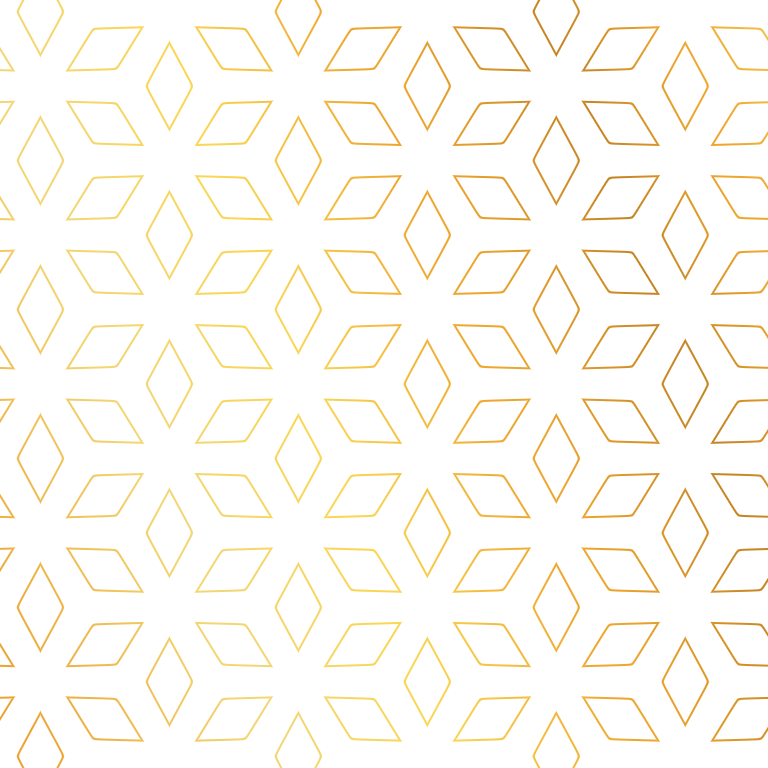
This pattern is drawn by a three.js fragment shader. Its source:

```glsl
// Six-petalled stars of thin golden rhombi on white, on a triangular lattice.
// Each point is folded into one sixth of its nearest star, where a single
// rhombus outline is drawn; a slanted metallic gradient colours the lines.

varying vec2 vUv;

const float SPACING = 0.1939;                  // distance between star centres
const vec2 STAR_ORIGIN = vec2(0.5564, 0.4031); // centre of one star
const vec2 PETAL_SIZE = vec2(0.1575, 0.2905);  // half width and length, in spacings
const float CORNER_ROUNDING = 0.012;           // softness of the side corners
const float LINE_WIDTH = 0.0026;
const float GRADIENT_SLANT = 0.4;

// Offset from the nearest point of a triangular lattice of unit spacing
vec2 nearestStar(vec2 p) {
  vec2 period = vec2(sqrt(3.0), 1.0);
  vec2 a = mod(p + 0.5 * period, period) - 0.5 * period;
  vec2 b = mod(p, period) - 0.5 * period;
  return dot(a, a) < dot(b, b) ? a : b;
}

// Mirror the plane into the sector around the upward petal
vec2 foldSixfold(vec2 p) {
  vec2 normal = vec2(0.5 * sqrt(3.0), -0.5);
  p = abs(p);
  return p - 2.0 * max(dot(p, normal), 0.0) * normal;
}

// Signed distance to a rhombus with sharp tips and softened side corners
float rhombus(vec2 p, vec2 halfSize, float rounding) {
  float along = sqrt(p.y * p.y + rounding * rounding);
  float edge = abs(p.x) / halfSize.x + along / halfSize.y - 1.0;
  return edge * halfSize.x * halfSize.y / length(halfSize);
}

// Antialiased coverage of a line centred on distance zero
float stroke(float dist, float width, float pixel) {
  return clamp((0.5 * width - abs(dist)) / pixel + 0.5, 0.0, 1.0);
}

float ramp(float start, float end, float t) {
  return clamp((t - start) / (end - start), 0.0, 1.0);
}

// Bands of amber, pale gold, yellow, orange and bronze
vec3 goldGradient(float t) {
  vec3 amber = vec3(0.92, 0.64, 0.20);
  vec3 paleGold = vec3(0.95, 0.84, 0.45);
  vec3 yellow = vec3(0.98, 0.84, 0.33);
  vec3 orange = vec3(0.93, 0.65, 0.18);
  vec3 bronze = vec3(0.77, 0.52, 0.14);
  vec3 lightGold = vec3(0.95, 0.76, 0.30);

  vec3 color = mix(amber, paleGold, ramp(-0.34, -0.06, t));
  color = mix(color, yellow, ramp(0.0, 0.18, t));
  color = mix(color, orange, ramp(0.20, 0.44, t));
  color = mix(color, bronze, ramp(0.48, 0.70, t));
  color = mix(color, orange, ramp(0.71, 0.85, t));
  return mix(color, lightGold, ramp(0.87, 0.99, t));
}

void main() {
  float pixel = fwidth(vUv.x);

  // Petals sit halfway between neighbouring stars
  vec2 star = nearestStar((vUv - STAR_ORIGIN) / SPACING);
  vec2 petal = foldSixfold(star) - vec2(0.0, 0.5);
  float dist = rhombus(petal, PETAL_SIZE, CORNER_ROUNDING) * SPACING;

  // Gold lines over white
  vec3 gold = goldGradient(vUv.x - GRADIENT_SLANT * (1.0 - vUv.y));
  vec3 color = mix(vec3(1.0), gold, stroke(dist, LINE_WIDTH, pixel));
  gl_FragColor = vec4(color, 1.0);
}
```
